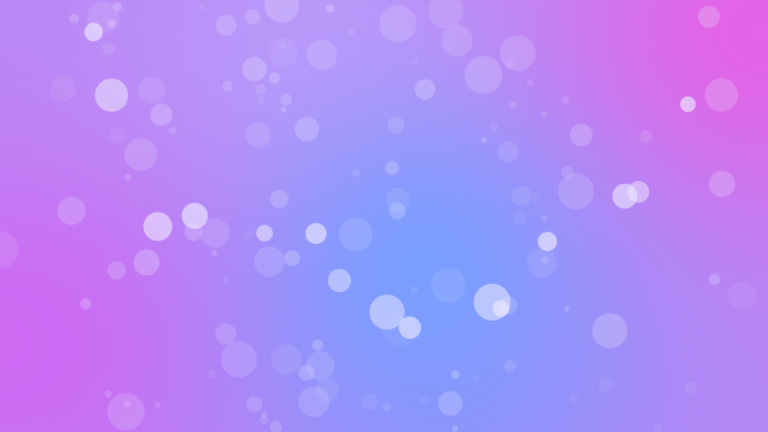
This background is drawn by a Shadertoy shader. Its source:

```glsl
// Soft bokeh lights over a violet, pink and blue gradient.
// The gradient is layered Gaussian glows; pale discs are scattered by hash,
// and a few brighter ones are strewn along a shallow valley curve.

// Lengths are in units of the canvas height.
const vec3 VIOLET   = vec3(0.73, 0.52, 0.96);
const vec3 LAVENDER = vec3(0.73, 0.61, 0.98);
const vec3 MAGENTA  = vec3(0.81, 0.41, 0.95);
const vec3 PINK     = vec3(0.89, 0.39, 0.90);
const vec3 PERIWINKLE = vec3(0.57, 0.57, 0.98);
const vec3 BLUE     = vec3(0.47, 0.62, 1.00);
const vec3 LIGHT    = vec3(0.93, 0.92, 1.00);

const int   FAINT_COUNT  = 115;
const int   BRIGHT_COUNT = 15;
const vec2  FAINT_RADIUS  = vec2(0.007, 0.044);
const vec2  BRIGHT_RADIUS = vec2(0.018, 0.044);
const vec2  FAINT_ALPHA   = vec2(0.06, 0.27);
const vec2  BRIGHT_ALPHA  = vec2(0.45, 0.65);
const float EDGE_BLUR = 0.0025;
const float CENTRE_PULL = 0.45;   // share of faint discs drawn inward
const float VALLEY_FLOOR = 0.24;
const float VALLEY_DEPTH = 0.62;
const float VALLEY_JITTER = 0.34;

float hash(float n) {
    return fract(sin(n * 12.9898) * 43758.5453);
}

float glow(vec2 p, vec2 centre, vec2 spread) {
    vec2 d = (p - centre) / spread;
    return exp(-dot(d, d));
}

float disc(vec2 p, vec2 centre, float radius, float blur) {
    return 1.0 - smoothstep(-blur, blur, length(p - centre) - radius);
}

vec3 backdrop(vec2 p, float aspect) {
    vec3 col = VIOLET;
    col = mix(col, LAVENDER, 0.95 * glow(p, vec2(0.43 * aspect, 0.83), vec2(0.55, 0.50)));
    col = mix(col, MAGENTA, glow(p, vec2(0.02 * aspect, 0.20), vec2(0.55, 0.42)));
    col = mix(col, PINK, glow(p, vec2(0.99 * aspect, 0.92), vec2(0.48, 0.42)));
    col = mix(col, PERIWINKLE, 0.95 * glow(p, vec2(0.60 * aspect, 0.08), vec2(0.50, 0.42)));
    col = mix(col, BLUE, 0.95 * glow(p, vec2(0.55 * aspect, 0.38), vec2(0.36, 0.36)));
    return col;
}

// Many pale discs, slightly denser toward the middle.
vec3 addFaintLights(vec3 col, vec2 p, float aspect, float blur) {
    for (int i = 0; i < FAINT_COUNT; i++) {
        float id = float(i) + 1.0;
        vec2 place = vec2(hash(id), hash(id + 217.3));
        float pull = CENTRE_PULL * hash(id + 431.7);
        place.x = mix(place.x, 0.5, pull);
        float size = hash(id + 653.1);
        float radius = mix(FAINT_RADIUS.x, FAINT_RADIUS.y, size * size);
        float alpha = mix(FAINT_ALPHA.x, FAINT_ALPHA.y, hash(id + 877.9));
        vec2 centre = place * vec2(aspect, 1.0);
        col = mix(col, LIGHT, alpha * disc(p, centre, radius, blur));
    }
    return col;
}

// Brighter discs, high at the sides and low near the middle.
vec3 addBrightLights(vec3 col, vec2 p, float aspect, float blur) {
    for (int i = 0; i < BRIGHT_COUNT; i++) {
        float id = float(i) + 1.0;
        float x = mix(0.07, 0.93, (float(i) + hash(id + 31.7)) / float(BRIGHT_COUNT));
        float side = (x - 0.54) / 0.43;
        float y = VALLEY_FLOOR + VALLEY_DEPTH * side * side;
        y = clamp(y + VALLEY_JITTER * (hash(id + 59.3) - 0.5), 0.02, 0.96);
        float radius = mix(BRIGHT_RADIUS.x, BRIGHT_RADIUS.y, hash(id + 97.1));
        float alpha = mix(BRIGHT_ALPHA.x, BRIGHT_ALPHA.y, hash(id + 143.9));
        col = mix(col, LIGHT, alpha * disc(p, vec2(x * aspect, y), radius, blur));
    }
    return col;
}

void mainImage(out vec4 fragColor, in vec2 fragCoord) {
    vec2 p = fragCoord / iResolution.y;
    float aspect = iResolution.x / iResolution.y;
    float blur = max(EDGE_BLUR, 0.75 / iResolution.y);

    vec3 col = backdrop(p, aspect);
    col = addFaintLights(col, p, aspect, blur);
    col = addBrightLights(col, p, aspect, blur);
    fragColor = vec4(col, 1.0);
}
```
